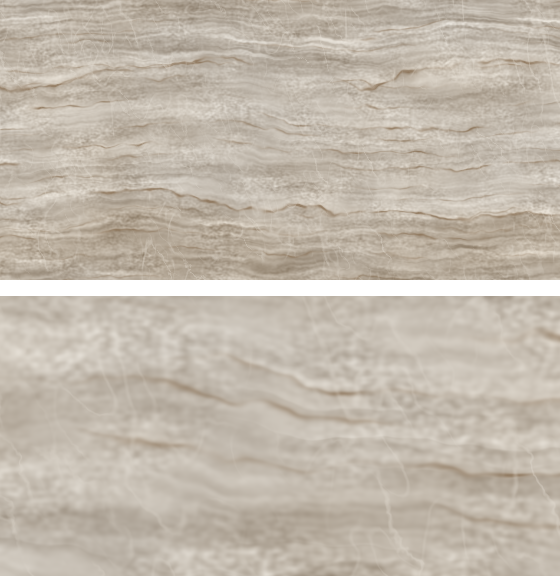
Top: the whole. Bottom: its middle third, enlarged.
Reproduce this texture procedurally as a Shadertoy shader.

```glsl
const vec3 DARK_STONE = vec3(0.575, 0.522, 0.455);
const vec3 PALE_STONE = vec3(0.885, 0.860, 0.820);
const vec3 VEIN_BROWN = vec3(0.52, 0.415, 0.30);
const vec3 CRACK_PALE = vec3(0.89, 0.865, 0.825);
const int MINOR_VEINS = 18;

vec2 hash2(vec2 p) {
    p = vec2(dot(p, vec2(127.1, 311.7)), dot(p, vec2(269.5, 183.3)));
    return 2.0 * fract(sin(p) * 43758.545) - 1.0;
}

// Gradient noise, roughly -0.6 to 0.6
float noise(vec2 p) {
    vec2 i = floor(p), f = p - i;
    vec2 u = f * f * f * (f * (f * 6.0 - 15.0) + 10.0);
    vec2 e = vec2(1.0, 0.0);
    float low = mix(dot(hash2(i), f), dot(hash2(i + e.xy), f - e.xy), u.x);
    float high = mix(dot(hash2(i + e.yx), f - e.yx), dot(hash2(i + e.xx), f - e.xx), u.x);
    return mix(low, high, u.y);
}

float fbm(vec2 p) {
    float sum = 0.0, gain = 0.5;
    for (int i = 0; i < 5; i++) {
        sum += gain * noise(p);
        p = mat2(1.6, 1.2, -1.2, 1.6) * p + 7.3;
        gain *= 0.55;
    }
    return sum;
}

// Folds the flat layers into gentle waves
float foldedHeight(vec2 p) {
    return p.y + 0.07 * noise(p * vec2(1.2, 2.4) + 3.7)
               + 0.035 * noise(p * vec2(4.0, 6.0) + 11.2)
               + 0.016 * noise(p * vec2(13.0, 17.0))
               + 0.006 * noise(p * vec2(38.0, 42.0));
}

// Stretched layers from broad bands down to fine streaks
float strata(vec2 q, float fineness) {
    float broad = 0.46 * noise(q * vec2(0.8, 11.0) + 5.1);
    float medium = 0.50 * noise(q * vec2(1.9, 31.0) + 17.4);
    float fine = 0.55 * noise(q * vec2(4.0, 75.0) + 29.8);
    return broad + (medium + fine) * fineness;
}

// Layers that darken slowly upward and end in a crisp edge
float terraces(vec2 q, float count) {
    float f = fract(q.y * count + 1.6 * noise(q * vec2(1.3, 4.0) + count));
    float presence = smoothstep(-0.05, 0.25, noise(q * vec2(1.6, 7.0) + 3.0 * count));
    return presence * (0.5 - f + smoothstep(0.9, 1.0, f));
}

// x: brown line, y: pale rim above and shadow below
vec2 vein(vec2 q, float height, float width, float seed, float coverage) {
    float wander = 0.03 * noise(vec2(q.x * 3.5, seed)) + 0.014 * noise(vec2(q.x * 15.0, seed + 0.5));
    float d = q.y - height - wander;
    float presence = smoothstep(-0.08, 0.2, noise(vec2(q.x * 2.6, seed + 40.3)) + coverage);
    presence *= clamp(0.75 + 1.5 * noise(vec2(q.x * 17.0, seed + 9.4)), 0.0, 1.2);
    float line = exp(-d * d / (width * width)) + 0.22 * exp(-abs(d) / (3.0 * width));
    float rim = d > 0.0 ? exp(-d * 28.0) : -0.45 * exp(d * 42.0);
    rim *= smoothstep(0.0, 0.004, abs(d));
    return vec2(line, rim) * presence;
}

// Hairline cracks along the zero contour of noise
float cracks(vec2 p, vec2 scale, float width) {
    float n = noise(p * scale + 0.35 * fbm(p * 14.0));
    float patches = smoothstep(-0.05, 0.3, noise(p * 4.3 + scale) + 0.4 * noise(p * 21.0));
    return patches * (1.0 - smoothstep(0.0, width, abs(n)));
}

void mainImage(out vec4 fragColor, in vec2 fragCoord) {
    vec2 p = fragCoord / iResolution.y;
    vec2 q = vec2(p.x, foldedHeight(p));

    // Layer tone: streaky top, calm middle, dark base
    float topBand = smoothstep(0.74, 0.83, q.y);
    float base = 1.0 - smoothstep(0.18, 0.27, q.y);
    float tone = 0.61 + strata(q, mix(0.5, 0.95, max(topBand, base)));
    tone += 0.20 * terraces(q, 12.0) + 0.14 * terraces(q, 27.0);
    tone -= 0.10 * topBand + 0.17 * base;

    // Cloudy mottling and patchy grain
    float roughness = clamp(0.75 + 2.0 * noise(p * vec2(6.0, 11.0) + 8.8), 0.2, 1.6);
    tone += 0.55 * fbm(p * vec2(5.0, 8.0) + 2.3);
    tone += roughness * (0.26 * noise(p * vec2(40.0, 55.0)) + 0.29 * noise(p * vec2(85.0, 115.0)));

    // Two main seams, the upper one with a sharp dip
    float dip = (p.x - 1.29) * 9.0;
    float upper = 0.69 + 0.06 * smoothstep(0.1, 0.8, p.x) - 0.075 * exp(-dip * dip);
    float lower = 0.285 - 0.065 * smoothstep(0.2, 1.7, p.x);
    vec2 seams = vein(q, upper, 0.0045, 3.3, 0.16) + vein(q, lower, 0.0045, 8.7, 0.18);

    // Scattered minor veins
    for (int i = 0; i < MINOR_VEINS; i++) {
        float k = float(i);
        vec2 jitter = hash2(vec2(k, 4.0));
        float height = (k + 0.5 + 0.4 * jitter.x) / float(MINOR_VEINS);
        seams += vein(q, height, 0.0036, k * 5.37 + 20.4, 0.0) * vec2(0.62, 0.4) * (1.0 + 0.4 * jitter.y);
    }
    tone += 0.22 * seams.y;

    // Colour, with a slow warm and cool drift
    vec3 color = mix(DARK_STONE, PALE_STONE, clamp(tone, -0.1, 1.1));
    float warmth = 0.8 * fbm(p * vec2(1.5, 3.0) + 9.1) + 0.25 * base - 0.05;
    color += vec3(0.025, 0.0, -0.035) * warmth;

    float stain = min(seams.x, 1.1) * (0.6 + 0.6 * noise(p * 23.0));
    color = mix(color, VEIN_BROWN, clamp(stain, 0.0, 0.75));

    // Steep pale hairlines crossing the layers
    vec2 slanted = vec2(p.x + 0.35 * p.y, p.y - 0.2 * p.x);
    float hairs = cracks(slanted, vec2(9.0, 3.0), 0.03)
                + 0.8 * cracks(p + 4.6, vec2(15.0, 9.0), 0.05)
                + 0.6 * cracks(slanted.yx + 2.1, vec2(12.0, 22.0), 0.06);
    color = mix(color, CRACK_PALE, 0.36 * min(hairs, 1.0));

    fragColor = vec4(color, 1.0);
}
```
